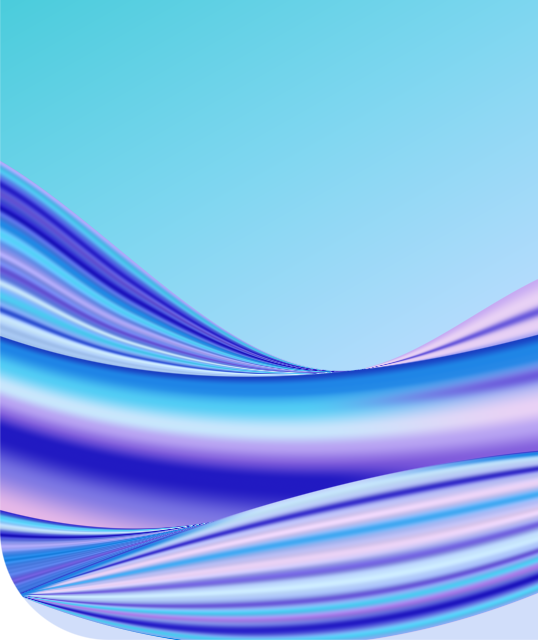
This background is drawn by a Shadertoy shader. Its source:

```glsl
const vec3 DEEP   = vec3(0.13, 0.10, 0.76);
const vec3 VIOLET = vec3(0.42, 0.36, 0.86);
const vec3 LILAC  = vec3(0.66, 0.64, 0.95);
const vec3 PINK   = vec3(0.91, 0.82, 0.96);
const vec3 PALE   = vec3(0.78, 0.90, 0.99);
const vec3 CYAN   = vec3(0.32, 0.80, 0.96);
const vec3 AZURE  = vec3(0.12, 0.52, 0.90);
const vec3 FLOOR  = vec3(0.82, 0.87, 0.98);

// Cubic height curve from four evenly spaced control heights
float curve(float t, vec4 h) {
    float u = 1.0 - t;
    return dot(h, vec4(u * u * u, 3.0 * u * u * t, 3.0 * u * t * t, t * t * t));
}

float cover(float d, float px) { return smoothstep(-px, px, d); }

// Soft coloured streak across a ribbon
vec3 streak(vec3 base, vec3 tint, float s, float centre, float width) {
    float d = (s - centre) / width;
    return mix(base, tint, exp(-d * d));
}

vec3 blend(vec3 base, vec3 next, float s, float from, float to) {
    return mix(base, next, smoothstep(from, to, s));
}

// Fine satin strands made of layered sines
float strands(float s, float x) {
    return sin(s * 64.0 + 2.0 * sin(s * 23.0 + x * 2.0)) + 0.5 * sin(s * 131.0 - x * 4.0);
}

vec3 sky(vec2 uv) {
    float d = uv.x * 0.45 + (1.0 - uv.y) * 0.95;
    vec3 c = mix(vec3(0.29, 0.80, 0.86), vec3(0.49, 0.84, 0.94), clamp(d / 0.45, 0.0, 1.0));
    return mix(c, vec3(0.70, 0.86, 0.99), clamp((d - 0.45) / 0.42, 0.0, 1.0));
}

vec3 upperRibbon(float s, float x) {
    float w = s - 0.4 * smoothstep(0.0, 0.25, x) * s * (1.0 - s);
    vec3 c = mix(vec3(0.38, 0.52, 0.91), PALE, smoothstep(0.65, 1.0, w) * 0.75);
    c = streak(c, CYAN, w, 0.05, 0.035);
    c = streak(c, DEEP, w, 0.14, 0.04);
    c = streak(c, VIOLET, w, 0.19, 0.03);
    c = streak(c, DEEP, w, 0.26, 0.04);
    c = streak(c, AZURE, w, 0.36, 0.03);
    c = streak(c, CYAN, w, 0.42, 0.04);
    c = streak(c, LILAC, w, 0.53, 0.04);
    c = streak(c, VIOLET, w, 0.62, 0.03);
    c = streak(c, PALE, w, 0.70, 0.025);
    c = streak(c, CYAN, w, 0.77, 0.035);
    c = streak(c, vec3(0.22, 0.36, 0.86), w, 0.85, 0.022);
    c = streak(c, PALE, w, 0.90, 0.025);
    c = streak(c, LILAC, w, 0.0, 0.025);
    return c + 0.035 * strands(w, x);
}

vec3 pinkRibbon(float s) {
    vec3 c = mix(LILAC + vec3(0.12, 0.03, 0.0), PINK, smoothstep(0.0, 0.35, s));
    c = streak(c, VIOLET, s, 0.59, 0.10);
    return streak(c, LILAC, s, 1.0, 0.08);
}

vec3 mainRibbon(float s, float x) {
    float right = smoothstep(0.55, 1.0, x);
    vec3 glow = mix(PALE, PINK, right);
    vec3 shade = mix(DEEP, VIOLET + vec3(0.2, 0.06, 0.04), smoothstep(0.6, 0.95, x));
    vec3 c = blend(vec3(0.10, 0.25, 0.76), AZURE, s, 0.0, 0.05);
    c = blend(c, mix(CYAN, LILAC, right * 0.8), s, 0.06, 0.17);
    c = blend(c, glow, s, 0.16, 0.28);
    c = blend(c, LILAC + vec3(0.06, 0.0, 0.0), s, 0.29, 0.37);
    c = blend(c, VIOLET + vec3(0.08, 0.0, 0.0), s, 0.36, 0.46);
    c = blend(c, shade, s, 0.43, 0.53);
    c = blend(c, vec3(0.48, 0.46, 0.89), s, 0.58, 0.77);
    c = blend(c, vec3(0.90, 0.72, 0.91), s, 0.74, 0.98);
    c = streak(c, mix(c, VIOLET, right), s, 0.16, 0.03);
    return streak(c, mix(c, AZURE, 0.6 * smoothstep(0.1, 0.6, x)), s, 0.09, 0.015);
}

vec3 lowerLeftRibbon(float s, float x) {
    vec3 c = mix(vec3(0.45, 0.55, 0.92), vec3(0.27, 0.48, 0.90), s);
    c = streak(c, CYAN, s, 0.09, 0.06);
    c = streak(c, PALE, s, 0.18, 0.05);
    c = streak(c, DEEP, s, 0.27, 0.05);
    c = streak(c, LILAC, s, 0.40, 0.06);
    c = streak(c, AZURE, s, 0.55, 0.07);
    c = streak(c, VIOLET, s, 0.82, 0.06);
    c = streak(c, DEEP, s, 0.0, 0.04);
    return c + 0.03 * strands(s, x);
}

vec3 lowerRightRibbon(float s, float x) {
    float sway = s + 0.02 * sin(x * 6.0) * sin(s * 3.14);
    vec3 c = mix(vec3(0.73, 0.76, 0.97), vec3(0.55, 0.66, 0.95), s);
    c = streak(c, PALE, sway, 0.04, 0.04);
    c = streak(c, mix(LILAC, DEEP, 0.85), sway, 0.125, 0.023);
    c = streak(c, PINK, sway, 0.22, 0.04);
    c = streak(c, vec3(0.25, 0.65, 0.94), sway, 0.30, 0.03);
    c = streak(c, PINK, sway, 0.42, 0.05);
    c = streak(c, VIOLET, sway, 0.515, 0.03);
    c = streak(c, PALE, sway, 0.60, 0.05);
    c = streak(c, VIOLET, sway, 0.70, 0.022);
    c = streak(c, CYAN, sway, 0.76, 0.025);
    c = streak(c, vec3(0.65, 0.50, 0.91), sway, 0.81, 0.025);
    c = streak(c, DEEP, s, 0.885, 0.04);
    c = streak(c, CYAN, s, 0.96, 0.025);
    return c + 0.02 * strands(sway, x);
}

void mainImage(out vec4 fragColor, in vec2 fragCoord) {
    vec2 uv = fragCoord / iResolution.xy;
    vec2 p = fragCoord / iResolution.y;
    float px = 0.9 / iResolution.y, x = uv.x, y = uv.y;

    // Ribbon edges
    float upper = curve(x / 0.72, vec4(0.749, 0.6305, 0.357, 0.434));
    float pink = curve((x - 0.6) / 0.4, vec4(0.42, 0.408, 0.51, 0.564));
    float body = curve(x, vec4(0.475, 0.378, 0.403, 0.477));
    float left = curve(x / 0.42, vec4(0.203, 0.172, 0.1637, 0.189));
    float top = curve(x, vec4(0.06, 0.179, 0.2687, 0.2956));
    float base = curve(x, vec4(0.082, -0.041, -0.0395, 0.073));

    // Layers from back to front
    vec3 c = sky(uv);
    float s = (upper - y) / max(upper - body, 0.004);
    c = mix(c, upperRibbon(s, x), cover(upper - y, px) * step(x, 0.68));
    s = (pink - y) / max(pink - body, 0.004);
    c = mix(c, pinkRibbon(s), cover(pink - y, px) * step(0.68, x));
    s = (body - y) / (0.272 * (1.0 + 0.45 * x * x));
    c = mix(c, mainRibbon(s, x), cover(body - y, px));
    s = (left - y) / max(left - top, 0.004);
    c = mix(c, lowerLeftRibbon(s, x), cover(left - y, px) * step(x, 0.42));

    vec3 front = lowerRightRibbon((top - y) / max(top - base, 0.004), x);
    float rim = 1.0 - smoothstep(0.25, 0.5, x) * (1.0 - smoothstep(0.65, 1.0, x));
    front = streak(front, mix(front, AZURE, rim), y, top - 0.004, 0.005);
    front = streak(front, mix(front, DEEP, rim * 0.8), y, top, 0.002);
    c = mix(c, front, cover(top - y, px) * cover(y - base, px));
    c = mix(c, FLOOR, cover(min(top, base) - y, px));

    // Rounded white corner
    float radius = 0.172;
    float corner = length(min(p - radius, 0.0)) - radius;
    c = mix(c, vec3(1.0), cover(corner, px));
    fragColor = vec4(clamp(c, 0.0, 1.0), 1.0);
}
```
